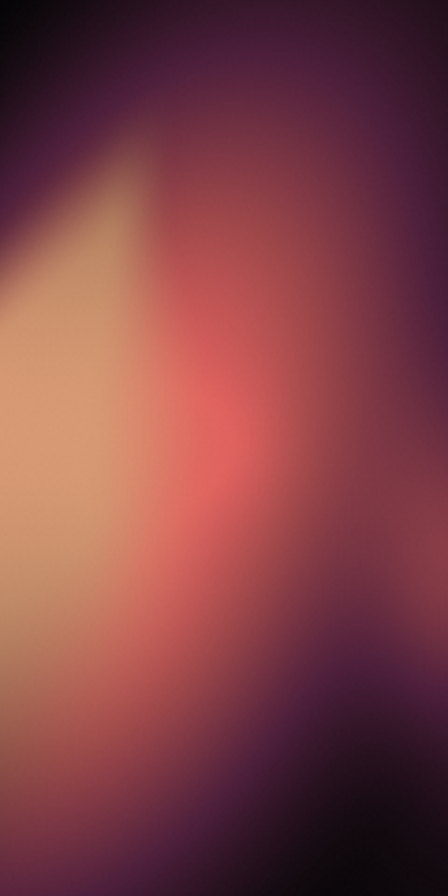
This background is drawn by a WebGL 2 fragment shader. Its source:

```glsl
#version 300 es
precision highp float;
// Soft diagonal light: a tilted elliptical glow runs through a plum-to-coral
// ramp, a pale sand wedge leans in from the left, and a dim ember sits at the
// right edge. Space is 1 wide by 2 high; a faint gradient noise adds grain.

uniform vec2 u_resolution;
out vec4 fragColor;

const vec3 INK   = vec3(0.025, 0.02, 0.025);
const vec3 PLUM  = vec3(0.30, 0.12, 0.23);
const vec3 RUST  = vec3(0.62, 0.28, 0.29);
const vec3 CORAL = vec3(0.88, 0.385, 0.37);
const vec3 SAND  = vec3(0.84, 0.60, 0.45);

// Random gradient direction for a lattice cell
vec2 gradientAt(vec2 cell) {
    float angle = 6.2832 * fract(sin(dot(cell, vec2(127.1, 311.7))) * 43758.5);
    return vec2(cos(angle), sin(angle));
}

float gradientNoise(vec2 p) {
    vec2 cell = floor(p), f = fract(p);
    vec2 w = f * f * f * (f * (f * 6.0 - 15.0) + 10.0);
    vec2 e = vec2(1.0, 0.0);
    float a = dot(gradientAt(cell), f);
    float b = dot(gradientAt(cell + e.xy), f - e.xy);
    float c = dot(gradientAt(cell + e.yx), f - e.yx);
    float d = dot(gradientAt(cell + e.xx), f - e.xx);
    return mix(mix(a, b, w.x), mix(c, d, w.x), w.y);
}

// Gaussian spot with separate radii
float spot(vec2 p, vec2 center, vec2 radii) {
    vec2 q = (p - center) / radii;
    return exp(-dot(q, q));
}

// Normalized distance in an ellipse whose long axis is given
float ellipse(vec2 p, vec2 center, vec2 axis, vec2 radii) {
    vec2 d = p - center;
    return length(vec2(dot(d, axis), dot(d, vec2(axis.y, -axis.x))) / radii);
}

// Soft half plane: rises along the normal, from -outer to +inner
float halfPlane(vec2 p, vec2 origin, vec2 normal, float outer, float inner) {
    return smoothstep(-outer, inner, dot(p - origin, normal));
}

// Dark to bright colour ramp
vec3 heatColor(float heat) {
    vec3 color = mix(INK, PLUM, clamp((heat - 0.02) / 0.28, 0.0, 1.0));
    color = mix(color, RUST, clamp((heat - 0.30) / 0.32, 0.0, 1.0));
    return mix(color, CORAL, clamp((heat - 0.62) / 0.25, 0.0, 1.0));
}

// Wedge bounded by two slanted edges and an upright one that sharpens upward
float wedge(vec2 p) {
    float rise = smoothstep(1.0, 1.55, p.y);
    float blur = mix(0.17, 0.08, rise);
    float right = halfPlane(p, vec2(mix(0.35, 0.315, rise), 0.0), vec2(-1.0, 0.0), blur, blur);
    float upper = halfPlane(p, vec2(0.0, 1.362), vec2(0.68, -0.73), 0.117, 0.10);
    float lower = halfPlane(p, vec2(0.156, 0.477), vec2(-0.72, 0.69), 0.234, 0.234);
    return right * upper * lower;
}

void main() {
    vec2 p = gl_FragCoord.xy / u_resolution * vec2(1.0, 2.0);

    // Main glow, right ember and coral core
    float q = ellipse(p, vec2(0.273, 0.911), normalize(vec2(0.42, 0.91)), vec2(0.86, 0.482));
    float heat = 0.88 * (1.0 - smoothstep(0.1, 1.9, q));
    heat += 0.45 * spot(p, vec2(1.04, 0.70), vec2(0.21, 0.39));
    heat += 0.07 * spot(p, vec2(0.508, 0.997), vec2(0.15));
    heat += 0.045 * p.x * (1.0 - smoothstep(0.0, 0.4, heat));

    // Sand wedge, dimmed away from its middle height
    float dy = p.y - 1.036;
    vec3 color = mix(heatColor(heat), SAND * (1.0 - 0.74 * dy * dy), wedge(p));

    // Fine grain
    color += 0.008 * gradientNoise(p * 120.0);
    fragColor = vec4(clamp(color, 0.0, 1.0), 1.0);
}
```
